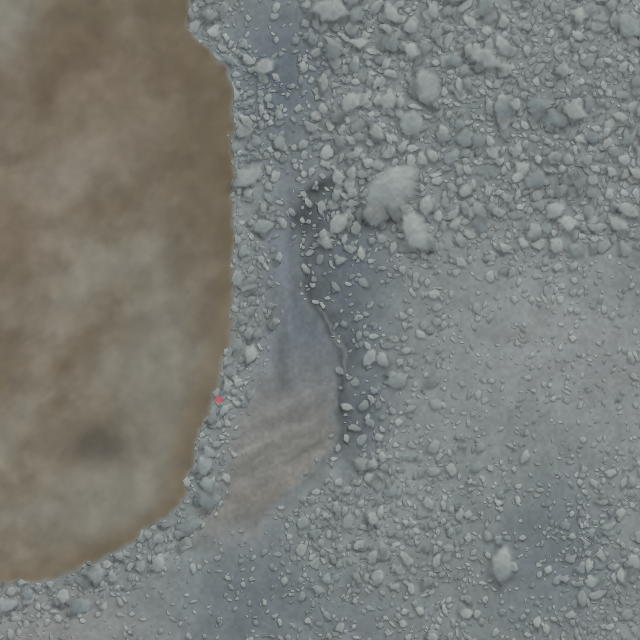
A Shadertoy shader for this texture:

```glsl
vec2 hash2(vec2 p) {
    vec3 q = fract(p.xyx * vec3(.1031, .1030, .0973));
    q += dot(q, q.yzx + 33.33);
    return fract((q.xx + q.yz) * q.zy);
}

float noise(vec2 p) {
    vec2 i = floor(p), f = fract(p);
    f = f * f * (3. - 2. * f);
    return mix(mix(hash2(i).x, hash2(i + vec2(1, 0)).x, f.x),
               mix(hash2(i + vec2(0, 1)).x, hash2(i + 1.).x, f.x), f.y);
}

float fbm(vec2 p) {
    float sum = 0., amp = .5;
    for (int i = 0; i < 5; i++, amp *= .5) {
        sum += amp * noise(p);
        p = mat2(1.6, 1.2, -1.2, 1.6) * p + 7.3;
    }
    return sum;
}

mat2 rot(float a) { return mat2(cos(a), -sin(a), sin(a), cos(a)); }

float blob(vec2 p, float x, float y, float w, float h) {
    vec2 q = (p - vec2(x, y)) / vec2(w, h);
    return exp(-dot(q, q));
}

float fall(float a, float b, float x) { return 1. - smoothstep(a, b, x); }

// Angular pebble distance, 1 at the rim
float pebble(vec2 q, float angle, float ratio) {
    q = rot(angle) * q / vec2(1., ratio);
    return max(length(q), max(dot(abs(q), vec2(.85, .7)), q.x * .9 - q.y * .65));
}

void drawStone(inout vec3 col, vec2 q, float angle, float ratio, float tone) {
    col *= 1. - .2 * fall(.6, 1.6, pebble(q + vec2(.15, .3), angle, ratio));
    float light = clamp(.6 + .4 * dot(q, vec2(.35, .9)) + tone, 0., 1.);
    vec3 rock = mix(vec3(.42, .46, .475), vec3(.65, .675, .66), light);
    col = mix(col, rock, .88 * fall(.65, 1.15, pebble(q, angle, ratio)));
}

// Jittered grid of stones; density decides how many appear
void scatter(inout vec3 col, vec2 p, float scale, float density) {
    for (int k = 0; k < 9; k++) {
        vec2 id = floor(p * scale) + vec2(k % 3, k / 3) - 1.;
        vec2 h = hash2(id + scale), g = hash2(id + scale + 91.7);
        float radius = mix(.34, .72, g.x * g.x) * smoothstep(0., .2, density - h.y);
        if (radius < .05) continue;
        vec2 q = (p * scale - id - .15 - .7 * hash2(id + 37.1)) / radius;
        drawStone(col, q, g.y * 6.28, mix(.5, .9, h.x), (g.y - .5) * .6);
    }
}

void mainImage(out vec4 fragColor, in vec2 fragCoord) {
    vec2 uv = fragCoord / iResolution.xy;
    float broad = fbm(uv * 5.), fine = fbm(uv * 40.);
    vec2 p = uv + .017 * (vec2(fine, fbm(uv * 40. + 40.)) - .48);

    // Shoreline and ledge outlines
    float edge = .362 - .072 * fall(.22, .52, p.y) - .07 * smoothstep(.86, .97, p.y);
    float shore = max(p.x - edge, .09 + 1.6 * p.x * p.x - p.y);
    float gap = p.x - .475 - .057 * fall(.43, .57, p.y) + .11 * fall(.17, .33, p.y)
              - .045 * smoothstep(.68, .725, p.y);

    // Gravel ground
    vec3 col = mix(vec3(.41, .445, .455), vec3(.58, .6, .59), .1 + .9 * broad);
    col = mix(col, vec3(.55, .57, .565), .75 * blob(uv, .86, .45, .27, .18));
    col = mix(col, vec3(.56, .565, .55), .75 * blob(uv, .06, .02, .17, .08));
    float shade = blob(uv, .43, .89, .08, .17) + .8 * blob(uv, .54, .57, .07, .16)
                + .6 * blob(uv, .57, .35, .05, .13) + .5 * blob(uv, .4, .06, .15, .1)
                + .55 * blob(uv, .89, .14, .09, .1);
    col = mix(col, vec3(.36, .405, .44), .75 * min(shade, 1.));

    // Smooth slab, its strata turning from steep to slanted
    float slab = smoothstep(.03, .09, shore) * fall(-.025, .008, gap)
               * smoothstep(.12, .22, uv.y) * fall(.6, .78, uv.y);
    float low = fall(.3, .5, uv.y);
    float strata = mix(fbm(p * vec2(50., 9.)), fbm(rot(.45) * p * vec2(9., 50.)), low);
    vec3 slabCol = mix(vec3(.42, .45, .475), vec3(.495, .49, .475), low);
    col = mix(col, slabCol * (.76 + .5 * strata), .9 * slab);
    float ridge = abs(uv.y - .19 - .42 * (uv.x - .3) - .03 * (strata - .5));
    col = mix(col, vec3(.55, .54, .51), .45 * fall(.002, .03, ridge)
        * smoothstep(.28, .36, uv.x) * fall(.42, .54, uv.x));

    // Dark undercut beside the ledge, with a pale root
    float undercut = smoothstep(-.012, .006, gap) * exp(-max(gap, 0.) / .035)
                   * smoothstep(.2, .33, uv.y) * fall(.69, .73, uv.y);
    col *= 1. - undercut * (.05 + .5 * fbm(uv * vec2(40., 28.)));
    col *= 1. - .4 * blob(rot(.45) * (uv - vec2(.497, .709)), 0., 0., .03, .009);
    col *= 1. - .3 * blob(uv, .467, .66, .014, .022);
    col = mix(col, vec3(.52, .525, .53), .5 * fall(.001, .006, abs(gap - .008))
        * smoothstep(.38, .44, uv.y) * fall(.5, .54, uv.y));

    // Muddy water
    vec3 mud = mix(vec3(.43, .395, .335), vec3(.535, .515, .47),
                   smoothstep(.25, .7, fbm(rot(.7) * uv * vec2(8., 13.) + broad)));
    float rust = blob(uv, .17, .86, .13, .1) + blob(uv, 0., .64, .07, .1);
    mud = mix(mud, vec3(.43, .365, .295), .5 * min(rust, 1.));
    float silt = blob(uv, .25, .4, .08, .2) + blob(uv, .13, .19, .08, .06)
               + .7 * blob(uv, 0., .98, .06, .08);
    mud = mix(mud, vec3(.515, .51, .48), .65 * min(silt, 1.));
    mud = mix(mud, vec3(.43, .39, .32), .6 * smoothstep(-.05, -.005, shore));
    mud *= 1. - .3 * blob(p, .155, .302, .042, .03) * (.5 + fine);
    col = mix(col, mud * (.9 + .2 * fine), fall(-.006, .008, shore));

    // Loose stones, denser on the upper scree and the bank
    float land = smoothstep(-.006, .012, shore), right = smoothstep(.01, .06, gap);
    float scree = smoothstep(.5, .66, uv.y + .2 * (broad - .5)) * smoothstep(.4, .54, uv.x);
    float bank = fall(.05, .1, shore), open = land * (1. - .8 * slab);
    float rubble = fall(.2, .34, uv.y) * right * smoothstep(.32, .6, broad + .12);
    float heap = blob(uv, .62, .46, .08, .08) + blob(uv, .59, .3, .06, .1);
    scatter(col, p, 110., open * (.35 + .4 * scree + .5 * bank + .4 * rubble));
    scatter(col, p, 58., open * (.1 + .8 * scree + .75 * bank + .6 * rubble + .6 * heap));
    scatter(col, p, 35., open * (scree * (1.2 - .7 * uv.x) + .5 * bank + .2 * rubble + .45 * heap));

    // Boulders: center, half length, tilt
    vec4 boulders[10] = vec4[10](
        vec4(.612, .707, .056, .75), vec4(.759, .911, .029, -.4), vec4(.514, .984, .032, -.1),
        vec4(.667, .868, .031, -1.2), vec4(.549, .84, .022, .7), vec4(.413, .899, .022, .3),
        vec4(.65, .64, .036, -1.1), vec4(.785, .121, .031, 1.4),
        vec4(.899, .828, .021, -.3), vec4(.385, .725, .026, .6));
    for (int i = 0; i < 10; i++)
        drawStone(col, (p - boulders[i].xy) / boulders[i].z, boulders[i].w, .55, .12);

    // Surface grain and a small red marker
    col *= 1. + land * (.16 * (fine - .48) + .09 * (noise(uv * 190.) - .5));
    col = mix(col, vec3(.8, .35, .4), .9 * fall(.003, .01, length(p - vec2(.343, .377))));
    fragColor = vec4(col, 1.);
}
```
